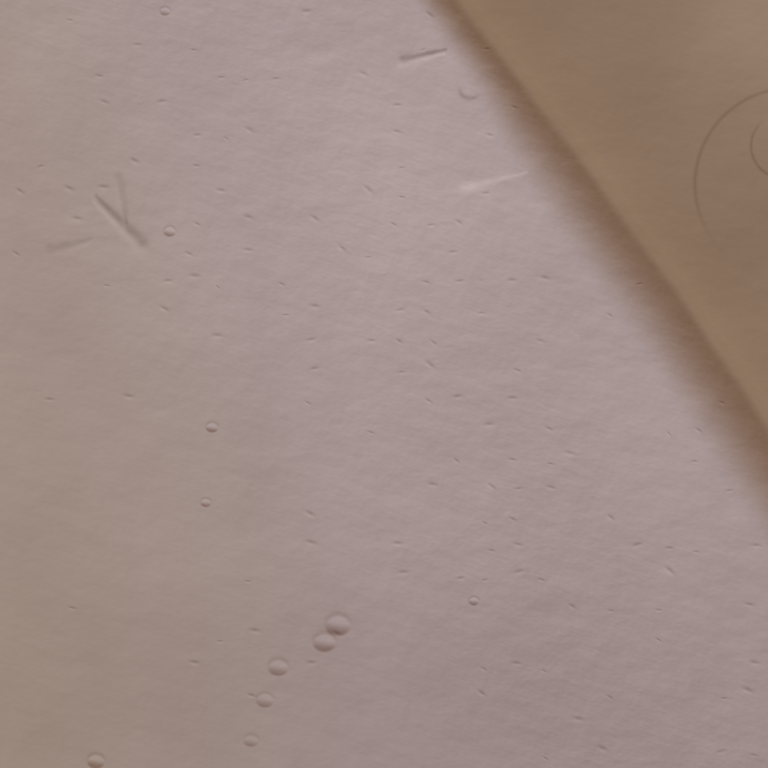
Write a WebGL 2 fragment shader that draws this texture.

```glsl
#version 300 es
precision highp float;

#define GRAIN 0.15
#define GRAIN_SCALE 62.0
#define MOTTLE 0.022
#define SHADOW_WIDTH 0.088
#define EDGE_SOFT 0.007
#define FLECK_CELLS 26.0
#define FLECK_CHANCE 0.3
#define PIT_CONTRAST 0.13

uniform vec2 u_resolution;
out vec4 outColor;

const vec3 TAN = vec3(0.63, 0.56, 0.525);
const vec3 PINK = vec3(0.655, 0.586, 0.582);
const vec3 MAUVE = vec3(0.60, 0.53, 0.525);
const vec3 SAND = vec3(0.605, 0.535, 0.49);
const vec3 BEAM = vec3(0.535, 0.442, 0.37);
const vec3 SHADOW = vec3(0.48, 0.375, 0.30);

vec2 hash2(vec2 p) {
  p = vec2(dot(p, vec2(127.1, 311.7)), dot(p, vec2(269.5, 183.3)));
  return fract(sin(p) * 43758.55);
}

float corner(vec2 cell, vec2 f, vec2 o) {
  return dot(hash2(cell + o) * 2.0 - 1.0, f - o);
}

float gradientNoise(vec2 p) {
  vec2 c = floor(p), f = fract(p);
  vec2 u = f * f * f * (f * (f * 6.0 - 15.0) + 10.0);
  return mix(mix(corner(c, f, vec2(0)), corner(c, f, vec2(1, 0)), u.x),
             mix(corner(c, f, vec2(0, 1)), corner(c, f, vec2(1)), u.x), u.y);
}

// Plaster height, drawn out along the trowel direction
float relief(vec2 p) {
  vec2 q = vec2(0.6 * dot(p, vec2(0.92, -0.39)), dot(p, vec2(0.39, 0.92)));
  float h = 0.0, amp = 1.0, freq = GRAIN_SCALE * 0.5;
  for (int i = 0; i < 4; i++) {
    h += amp * gradientNoise(q * freq);
    freq *= 2.0;
    amp *= 0.52;
  }
  return h;
}

float stroke(vec2 p, vec2 a, vec2 b, float width) {
  vec2 ab = b - a;
  float t = clamp(dot(p - a, ab) / dot(ab, ab), 0.0, 1.0);
  float wobble = 0.003 * gradientNoise(p * 45.0);
  float d = (length(p - a - ab * t) + wobble) / (width * (1.1 - 0.7 * t));
  return exp(-d * d);
}

// Groove: dark line with a lit lower lip
float groove(vec2 p, vec2 a, vec2 b, float width) {
  vec2 lip = vec2(0.4, 1.2) * width;
  return 0.5 * stroke(p + lip, a, b, width) - stroke(p, a, b, width);
}

// Pit: pale bowl with a dark crescent along its lower side
float pit(vec2 p, vec2 center, float r) {
  vec2 q = (p - center) / r;
  float bowl = 1.0 - smoothstep(0.75, 1.15, length(q * vec2(0.85, 1.1)));
  float rim = exp(-pow((length(q) - 1.15) * 4.0, 2.0)) * smoothstep(-0.2, 0.9, q.y);
  return bowl * mix(-1.0, 0.3, smoothstep(-0.75, 0.45, q.y + 0.15 * q.x)) - 0.3 * rim;
}

// Small elongated chips, one candidate per cell
float flecks(vec2 p, float density) {
  vec2 g = p * FLECK_CELLS, cell = floor(g);
  vec2 h = hash2(cell + 7.0), k = hash2(cell + 31.0);
  vec2 q = fract(g) - 0.3 - 0.4 * h;
  float a = 0.9 * (k.x - 0.5) - 0.25;
  q = mat2(cos(a), -sin(a), sin(a), cos(a)) * q;
  q /= vec2(0.15, 0.055) * (0.6 + 0.6 * h.y);
  float present = step(k.y, FLECK_CHANCE * density);
  return present * (0.5 * exp(-dot(q + vec2(0, 1.4), q + vec2(0, 1.4))) - exp(-dot(q, q)));
}

float arc(vec2 p, vec2 center, float r, float width, vec2 facing) {
  vec2 q = p - center;
  float d = (length(q) - r) / width;
  return exp(-d * d) * smoothstep(0.0, 0.9, dot(normalize(q + 1e-5), facing));
}

void main() {
  vec2 p = gl_FragCoord.xy / u_resolution;

  // Signed distance to the slightly bowed crease, positive on the beam
  float fall = 1.0 - p.y;
  float d = 0.81 * (p.x - 0.592 - 0.729 * fall - 0.14 * fall * (0.56 - fall));
  d += 0.004 * gradientNoise(p * 9.0);
  float beamMask = smoothstep(-EDGE_SOFT, EDGE_SOFT, d);

  // Wall tint
  vec3 wall = mix(TAN, PINK, smoothstep(0.0, 0.5, p.x + 0.35 * (p.y - 0.5)));
  vec3 low = mix(SAND, MAUVE, smoothstep(0.0, 0.55, p.x));
  wall = mix(wall, low, 0.85 * smoothstep(0.6, 0.08, p.y + 0.12 * p.x));
  wall += 0.022 * exp(-dot(p - vec2(0.53, 0.82), p - vec2(0.53, 0.82)) * 30.0);
  wall += MOTTLE * gradientNoise(p * 5.0) + 0.5 * MOTTLE * gradientNoise(p * 13.0);

  // Shadow beside the crease, then the beam
  float width = SHADOW_WIDTH * mix(1.0, 0.55, smoothstep(0.7, 1.0, p.y));
  wall = mix(wall, SHADOW, 0.95 * smoothstep(-width, -0.004, d));
  vec3 beam = BEAM + vec3(0.025, 0.02, 0.008) * exp(-abs(d - 0.018) * 45.0);
  beam += vec3(0.05, 0.05, 0.055) * smoothstep(0.22, 0.0, length(p - vec2(1.02, 0.97)));
  beam += MOTTLE * gradientNoise(p * 8.0);
  vec3 color = mix(wall, beam, beamMask);

  // Surface grain, roughest on the diagonal through the middle
  float rough = exp(-pow((p.x + 0.5 * p.y - 0.86) * 2.6, 2.0));
  float slope = relief(p + vec2(-0.0012, 0.0019)) - relief(p);
  color += GRAIN * slope * mix(0.4 + 0.5 * rough, 0.35, beamMask);
  color += 0.075 * flecks(p, 0.2 + rough) * (1.0 - beamMask);

  // Chain of pits, and a few lone ones
  float pits = 0.0;
  for (int i = 0; i < 5; i++) {
    float t = float(i) / 4.0;
    float x = 0.44 - 0.095 * smoothstep(0.1, 0.65, t) - 0.018 * smoothstep(0.75, 1.0, t);
    float y = mix(0.185, 0.035, t) + 0.08 * t * (1.0 - t);
    pits += pit(p, vec2(x, y), 0.0145 - 0.006 * t) * (1.0 - 0.4 * t * t);
  }
  pits += pit(p, vec2(0.276, 0.443), 0.007) + pit(p, vec2(0.268, 0.345), 0.006);
  pits += pit(p, vec2(0.125, 0.008), 0.010) + pit(p, vec2(0.215, 0.985), 0.006);
  pits += pit(p, vec2(0.221, 0.698), 0.007) + pit(p, vec2(0.617, 0.217), 0.006);
  color += PIT_CONTRAST * pits * vec3(0.85, 1.0, 1.1);

  // Dent on the left, gouges by the crease, pale scrape
  float marks = 0.8 * groove(p, vec2(0.185, 0.685), vec2(0.125, 0.745), 0.007);
  marks += 0.4 * groove(p, vec2(0.155, 0.77), vec2(0.165, 0.71), 0.006);
  marks += 0.35 * groove(p, vec2(0.065, 0.675), vec2(0.12, 0.69), 0.006);
  marks += 1.1 * groove(p, vec2(0.525, 0.923), vec2(0.58, 0.936), 0.005);
  marks -= 0.7 * arc(p, vec2(0.612, 0.886), 0.014, 0.003, vec2(-0.3, -0.95));
  marks += 0.5 * stroke(p, vec2(0.605, 0.755), vec2(0.685, 0.775), 0.006);
  marks -= 0.5 * arc(p, vec2(1.02, 0.81), 0.042, 0.002, vec2(-0.9, -0.4));
  marks -= 0.45 * arc(p, vec2(1.03, 0.76), 0.125, 0.0025, vec2(-0.75, 0.66));
  color += 0.10 * marks;

  outColor = vec4(color, 1.0);
}
```
